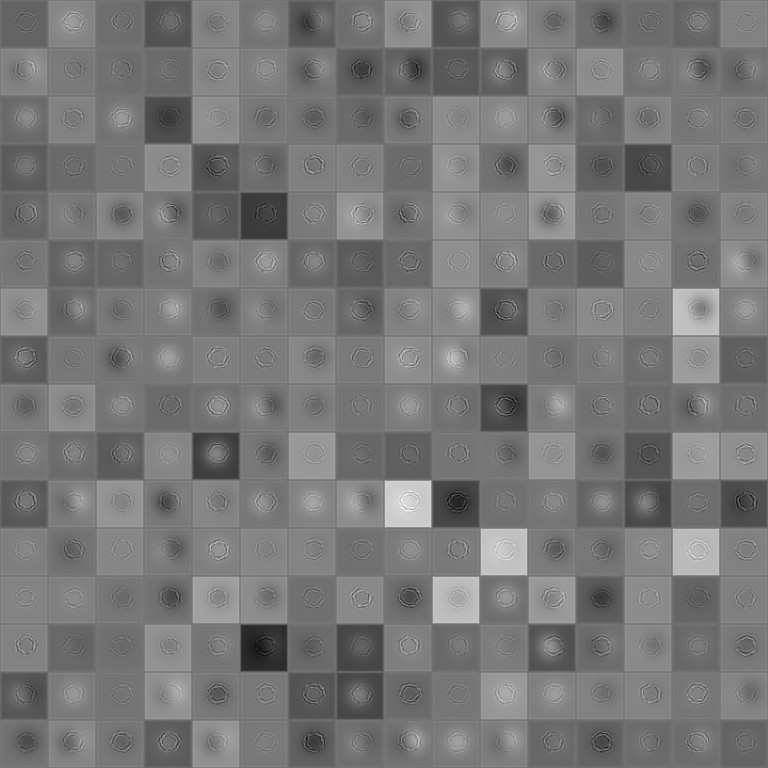
Write a WebGL 1 fragment shader that draws this pattern.

```glsl
precision highp float;
// Sixteen by sixteen grey tiles, each with an embossed, rippled ring and a soft uneven glow.

uniform vec2 u_resolution;

const float TILES = 16.0;
const float MEAN_GREY = 0.465;
const float SEAM_GREY = 0.45;
const vec2 RING_CENTER = vec2(0.54, 0.55);
const float TAU = 6.2831853;

// Random value per tile; salt selects an independent channel.
float hash(vec2 id, float salt) {
  return fract(sin(dot(id, vec2(127.1, 311.7)) + salt * 74.7) * 43758.545);
}

// Layered sines that bend and break the ripples.
float layeredSines(vec2 p, float phase) {
  float sum = sin(p.x * 17.0 + p.y * 31.0 + phase);
  sum += 0.7 * sin(p.x * 43.0 - p.y * 37.0 + phase * 2.3);
  sum += 0.5 * sin(p.x * 29.0 + p.y * 83.0 - phase * 1.7);
  return sum;
}

// Height of the concentric ripples inside the ring band.
float ringHeight(vec2 p, float phase) {
  float radius = length(p * vec2(0.94, 1.03));
  float band = smoothstep(0.10, 0.14, radius) * (1.0 - smoothstep(0.20, 0.265, radius));
  float bend = layeredSines(p, phase);
  float broken = 0.75 + 0.3 * layeredSines(p.yx * 1.3, phase + 2.0);
  return band * broken * sin(radius * 88.0 + bend * 0.9 + phase);
}

// Directional light over the ripples, with a little of the height itself.
float emboss(vec2 p, vec2 light, float phase) {
  vec2 offset = light * 0.014;
  float slope = ringHeight(p + offset, phase) - ringHeight(p - offset, phase);
  return slope + 0.55 * ringHeight(p, phase);
}

// Flat grey of a tile: mostly mid tones, with rare dark and light ones.
float tileTone(vec2 id) {
  float spread = hash(id, 1.0) + hash(id, 2.0) + hash(id, 3.0) - 1.5;
  return MEAN_GREY + 0.13 * spread + 0.06 * spread * spread * spread;
}

// Broad halo, brighter or darker than the tile and stronger on one side.
float halo(vec2 p, vec2 id, float tone) {
  float signedStrength = hash(id, 4.0) * 2.0 - 1.0;
  float strength = 0.17 * signedStrength * abs(signedStrength);
  strength -= (tone - MEAN_GREY) * hash(id, 5.0) * 0.7;
  float lean = hash(id, 6.0) * 2.0 - 1.0;
  lean *= lean * lean * 1.1;
  float tilt = lean * dot(p, normalize(vec2(1.0, 0.25)));
  return exp(-dot(p, p) * 15.0) * (strength + tilt);
}

// Thin grey seam with a faint lighter line just inside it.
float addSeam(float grey, vec2 cell) {
  vec2 border = min(cell, 1.0 - cell);
  float edge = min(border.x, border.y);
  float innerLine = smoothstep(0.015, 0.03, edge) * (1.0 - smoothstep(0.03, 0.055, edge));
  float seam = 1.0 - smoothstep(0.01, 0.024, edge);
  return mix(grey + 0.035 * innerLine, SEAM_GREY, seam * 0.85);
}

float tileGrid(vec2 uv) {
  vec2 id = floor(uv * TILES);
  vec2 cell = fract(uv * TILES);
  vec2 jitter = vec2(hash(id, 7.0), hash(id, 8.0)) - 0.5;
  vec2 p = cell - RING_CENTER - jitter * 0.02;

  float angle = hash(id, 9.0) * TAU;
  float phase = hash(id, 10.0) * TAU;
  float contrast = mix(0.05, 0.13, pow(hash(id, 11.0), 1.6));

  float tone = tileTone(id);
  float grey = tone + halo(p, id, tone);
  grey += contrast * emboss(p, vec2(cos(angle), sin(angle)), phase);
  return addSeam(grey, cell);
}

void main() {
  // Average a 2 by 2 set of samples to smooth fine lines.
  float grey = 0.0;
  for (int i = 0; i < 4; i++) {
    float n = float(i);
    vec2 shift = vec2(mod(n, 2.0), floor(n / 2.0)) * 0.5 - 0.25;
    grey += 0.25 * tileGrid((gl_FragCoord.xy + shift) / u_resolution);
  }
  gl_FragColor = vec4(vec3(clamp(grey, 0.0, 1.0)), 1.0);
}
```
